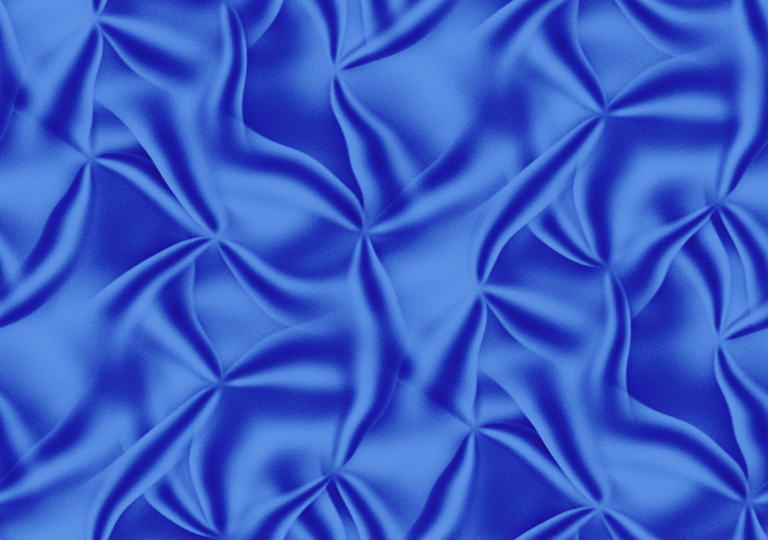
This texture is drawn by a WebGL 2 fragment shader. Its source:

```glsl
#version 300 es
precision highp float;

uniform vec2 u_resolution;
out vec4 fragColor;

const int PINCHES = 8;           // gathering points per repeat
const int FOLDS = 3;             // folds fanning out of each point
const float FOLD_LENGTH = 0.37;  // in canvas heights
const float FOLD_WIDTH = 0.085;
const float FOLD_BEND = 1.3;
const float CREASE_BLUR = 0.007;
const float SHADOW = 0.7;
const float WARP = 0.07;
const float CONTRAST = 1.75;
const float GRAIN = 0.22;
const float TAU = 6.2831853;

const vec3 TONES[6] = vec3[6](
  vec3(0.11, 0.04, 0.45), vec3(0.10, 0.10, 0.65), vec3(0.13, 0.22, 0.72),
  vec3(0.19, 0.33, 0.77), vec3(0.25, 0.44, 0.82), vec3(0.36, 0.57, 0.90));
const float STOPS[6] = float[6](0.0, 0.09, 0.29, 0.49, 0.72, 0.95);

uint scramble(uint n) {
  n = (n ^ 61u) ^ (n >> 16u);
  n *= 9u;
  n ^= n >> 4u;
  n *= 0x27d4eb2du;
  return n ^ (n >> 15u);
}

float hash(vec2 cell, float seed) {
  uint n = scramble(uint(cell.x) + scramble(uint(cell.y) + scramble(uint(seed))));
  return float(n & 0xffffffu) / 16777216.0;
}

float slope(vec2 cell, vec2 offset, vec2 period, float seed) {
  float angle = TAU * hash(mod(cell, period), seed);
  return dot(vec2(cos(angle), sin(angle)), offset);
}

// Gradient noise that wraps after one unit of q
float noise(vec2 q, vec2 period, float seed) {
  vec2 cell = floor(q * period), f = fract(q * period);
  vec2 w = f * f * f * (f * (f * 6.0 - 15.0) + 10.0);
  vec2 e = vec2(1.0, 0.0);
  float low = mix(slope(cell, f, period, seed),
                  slope(cell + e.xy, f - e.xy, period, seed), w.x);
  float high = mix(slope(cell + e.yx, f - e.yx, period, seed),
                   slope(cell + e.xx, f - e.xx, period, seed), w.x);
  return mix(low, high, w.y);
}

// Lays one curved fold, pointed at its origin, over the cloth below
float layFold(float light, vec2 d, vec2 id) {
  float angle = TAU * (id.y + 0.7 * hash(id, 11.0)) / float(FOLDS) + id.x * 1.9;
  vec2 along = vec2(cos(angle), sin(angle));
  float side = hash(id, 12.0) < 0.5 ? -1.0 : 1.0;
  float s = dot(d, along);
  float reach = FOLD_LENGTH * mix(0.75, 1.0, hash(id, 13.0));
  float bend = FOLD_BEND * (2.0 * hash(id, 14.0) - 1.0);
  float across = side * (dot(d, vec2(-along.y, along.x)) - bend * s * s);
  float width = FOLD_WIDTH * mix(0.65, 1.35, hash(id, 15.0));
  width = width * pow(clamp(s / reach, 0.0, 1.0), 0.65) + 0.003;
  float c = across / width;

  float window = smoothstep(0.0, 0.03, s) * (1.0 - smoothstep(0.5, 1.0, s / reach));
  window *= 1.0 - smoothstep(0.33, 0.4, length(d));
  float cover = smoothstep(-1.0, -1.0 + CREASE_BLUR / width, c);
  cover *= 1.0 - smoothstep(0.1, 1.2, c);

  float phase = 2.4 * (hash(id, 16.0) - 0.5);
  float sheen = 1.5 * sin(4.4 * c + phase) + 0.1;
  light -= SHADOW * window * exp(-2.5 * abs(c + 1.0));
  return mix(light, sheen, cover * window);
}

vec3 silkColour(float tone) {
  vec3 colour = TONES[0];
  for (int i = 1; i < 6; i++) {
    float k = clamp((tone - STOPS[i - 1]) / (STOPS[i] - STOPS[i - 1]), 0.0, 1.0);
    colour = mix(colour, TONES[i], k);
  }
  return colour;
}

void main() {
  vec2 uv = gl_FragCoord.xy / u_resolution;
  vec2 stretch = vec2(u_resolution.x / u_resolution.y, 1.0);

  // Diagonal lattice: the cloth repeats in a half-drop
  vec2 flat_q = vec2(uv.x + uv.y, uv.x - uv.y);
  vec2 q = flat_q + WARP * vec2(noise(flat_q, vec2(3.0), 1.0), noise(flat_q, vec2(3.0), 2.0));
  q += 0.25 * WARP * vec2(noise(flat_q, vec2(7.0), 3.0), noise(flat_q, vec2(7.0), 4.0));

  // Broad, slack undulations
  float swell = noise(q, vec2(3.0, 4.0), 5.0) + 0.3 * noise(q, vec2(6.0, 5.0), 6.0);
  float light = 0.4 + 1.1 * sin(6.5 * swell + 0.5);

  // Taut folds gathered at scattered points
  for (int i = 0; i < PINCHES; i++) {
    vec2 r = q - fract(float(i) * vec2(0.7549, 0.5698) + 0.3);
    r -= floor(r + 0.5);
    vec2 d = 0.5 * vec2(r.x + r.y, r.x - r.y) * stretch;
    for (int j = 0; j < FOLDS; j++) light = layFold(light, d, vec2(i, j));
  }

  // Faint wrinkles and weave
  light += 0.35 * noise(q, vec2(9.0, 16.0), 7.0);
  light += GRAIN * noise(flat_q, vec2(170.0), 8.0);

  float tone = 1.0 / (1.0 + exp(-CONTRAST * light));
  fragColor = vec4(silkColour(tone), 1.0);
}
```
